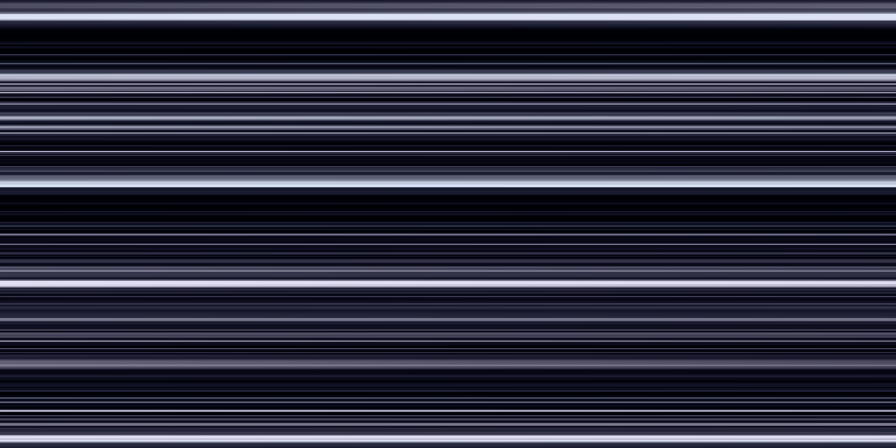
A Shadertoy shader for this background:

```glsl
// Horizontal streaks of cold, silvery light over a near-black blue ground.

const vec3 WARM_TINT = vec3(1.03, 0.98, 1.01);
const vec3 COOL_TINT = vec3(0.95, 1.01, 1.03);

float hash(float n, float seed) {
    return fract(sin(n * 127.1 + seed * 311.7) * 43758.5453);
}

// Smooth one-dimensional value noise.
float noise(float t, float seed) {
    float cell = floor(t);
    return mix(hash(cell, seed), hash(cell + 1.0, seed), smoothstep(0.0, 1.0, t - cell));
}

// Flat-topped line with crisp edges; keeps its total light when thinner than a pixel.
float streak(float offset, float halfWidth, float softness, float pixel) {
    float edge = max(halfWidth * softness, 0.5 * pixel);
    float reach = halfWidth + edge;
    float inner = max(halfWidth - edge, 0.0);
    float peak = min(1.0, 2.0 * halfWidth / (reach + inner));
    return peak * (1.0 - smoothstep(inner, reach, abs(offset)));
}

// One jittered streak per row; each drifts slowly in brightness along x.
float streakLayer(vec2 p, float rows, float halfWidth, float softness, float rarity, float seed, float pixel) {
    float row = floor(p.y * rows);
    float light = 0.0;
    for (float i = -1.0; i <= 1.0; i++) {
        float id = row + i;
        float centre = (id + mix(0.15, 0.85, hash(id, seed))) / rows;
        float width = halfWidth * mix(0.45, 1.0, hash(id, seed + 1.0));
        float strength = pow(hash(id, seed + 2.0), rarity);
        float drift = mix(0.75, 1.2, mix(hash(id, seed + 3.0), hash(id, seed + 4.0), p.x));
        light += strength * drift * streak(p.y - centre, width, softness, pixel);
    }
    return light;
}

// Blue-shifted grey: the tint is strongest in the dim tones.
vec3 silver(float light, float hue) {
    vec3 tint = mix(COOL_TINT, WARM_TINT, hue);
    float blue = 0.015 + 0.075 * (1.0 - exp(-25.0 * light)) * (1.0 - 0.45 * light);
    return light * tint + vec3(0.0, 0.004, blue);
}

void mainImage(out vec4 fragColor, in vec2 fragCoord) {
    vec2 p = fragCoord / iResolution.xy;
    float pixel = 1.0 / iResolution.y;

    // Broad bands: a bright core with an off-centre halo.
    float core = streakLayer(p, 9.0, 0.011, 0.5, 0.7, 3.0, pixel);
    float halo = streakLayer(p - vec2(0.0, 0.007), 9.0, 0.03, 1.0, 0.7, 3.0, pixel);

    // Finer streaks gather in some zones and leave others dark.
    float activity = mix(0.3, 1.2, smoothstep(0.15, 0.65, noise(p.y * 11.0, 21.0)));
    float medium = streakLayer(p, 34.0, 0.006, 0.5, 2.0, 31.0, pixel);
    float fine = streakLayer(p, 100.0, 0.0024, 0.3, 2.0, 47.0, pixel);

    // Row grain breaks the soft glows into thin strands.
    float grain = mix(0.25, 1.75, noise(p.y * 190.0, 59.0));
    float glow = 0.28 * halo + 0.03 * activity;
    float strands = (0.45 * medium + 0.52 * fine) * activity;
    float light = 0.8 * core * mix(0.85, 1.1, grain) + glow * grain + strands * mix(0.8, 1.0, grain);

    light = clamp(light - 0.012, 0.0, 0.88);
    fragColor = vec4(silver(light, noise(p.y * 26.0, 71.0)), 1.0);
}
```
